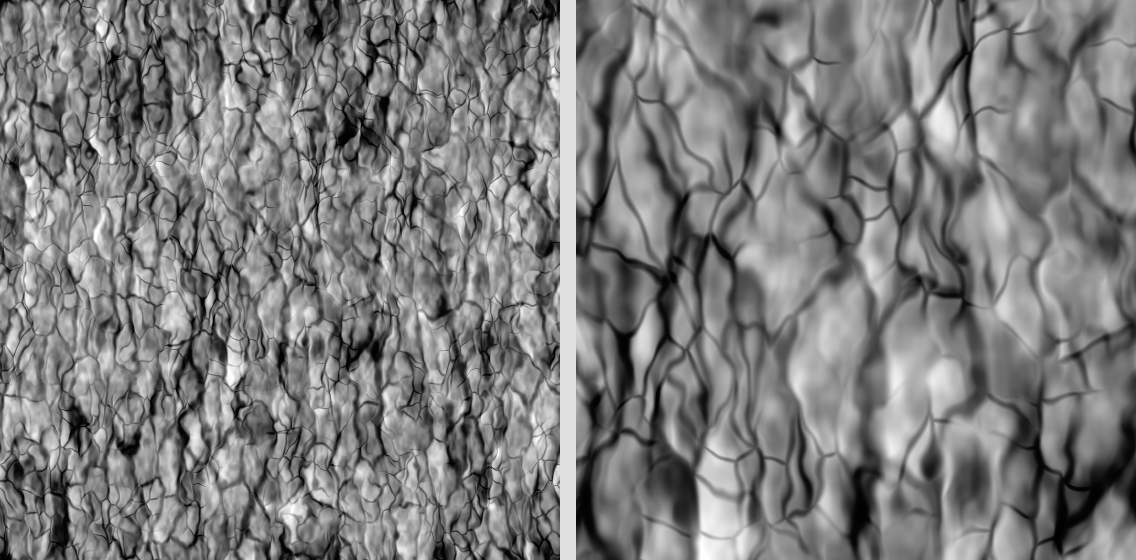
Left: the whole. Right: its middle third, enlarged.
Reproduce this texture procedurally as a WebGL 2 fragment shader.

```glsl
#version 300 es
precision highp float;
precision highp int;
// Weathered tree bark: upright cracked plates with deep furrows, lit from the left; tiles both ways.

#define PLATES vec2(25.0, 11.0)   // large plates per tile
#define FLAKES vec2(48.0, 25.0)   // small flakes per tile
#define FURROWS vec2(30.0, 8.0)   // deep gaps per tile
#define RELIEF vec2(28.0, 10.0)   // rough ridges per tile
#define GRAIN vec2(80.0, 52.0)    // fine mottling per tile
#define WARP vec2(0.022, 0.032)   // broad bends of the plate outlines
#define JAGS 0.011                // fine raggedness of the outlines
#define PLATE_CRACK 0.0088
#define FLAKE_CRACK 0.0042
#define BASE_TONE 0.645
#define CONTRAST 1.0

uniform vec2 u_resolution;
out vec4 fragColor;

// Two random values for a lattice cell, repeating every n cells.
vec2 hashWrapped(vec2 cell, vec2 n, uint seed) {
  ivec2 size = ivec2(n);
  uvec2 c = uvec2((ivec2(cell) + 4 * size) % size);
  uvec3 v = uvec3(c, seed) * 1664525u + 1013904223u;
  v.x += v.y * v.z; v.y += v.z * v.x; v.z += v.x * v.y;
  v ^= v >> 16u;
  v.x += v.y * v.z; v.y += v.z * v.x;
  return vec2(v.xy >> 8u) / 16777216.0;
}

// Smooth signed noise with n lattice cells per tile.
float wrapNoise(vec2 uv, vec2 n, uint seed) {
  vec2 p = uv * n, i = floor(p), f = p - i;
  f = f * f * f * (f * (f * 6.0 - 15.0) + 10.0);
  float a = hashWrapped(i, n, seed).x;
  float b = hashWrapped(i + vec2(1, 0), n, seed).x;
  float c = hashWrapped(i + vec2(0, 1), n, seed).x;
  float d = hashWrapped(i + vec2(1, 1), n, seed).x;
  return 2.0 * mix(mix(a, b, f.x), mix(c, d, f.x), f.y) - 1.0;
}

float layeredNoise(vec2 uv, vec2 n, int octaves, uint seed) {
  float sum = 0.0, amplitude = 0.5;
  for (int k = 0; k < octaves; k++) {
    sum += amplitude * wrapNoise(uv, n, seed + uint(k));
    n *= 2.0;
    amplitude *= 0.5;
  }
  return sum;
}

// Cellular pattern: x = distance to the border, y = random tone, zw = offset from the cell centre.
vec4 cells(vec2 uv, vec2 n, uint seed) {
  vec2 p = uv * n, home = floor(p), nearest = vec2(0), toNearest = vec2(8);
  for (int y = -1; y <= 1; y++)
  for (int x = -1; x <= 1; x++) {
    vec2 cell = home + vec2(x, y);
    vec2 r = cell + hashWrapped(cell, n, seed) - p;
    if (dot(r, r) < dot(toNearest, toNearest)) { toNearest = r; nearest = cell; }
  }
  float border = 1.0;
  for (int y = -2; y <= 2; y++)
  for (int x = -2; x <= 2; x++) {
    vec2 cell = nearest + vec2(x, y);
    vec2 r = cell + hashWrapped(cell, n, seed) - p;
    vec2 across = r - toNearest;
    // Level borders are narrowed so that upright cracks dominate.
    if (dot(across, across) > 1e-5)
      border = min(border, 0.5 * dot(toNearest + r, across) / length(across * n * vec2(1.0, 0.6)));
  }
  return vec4(border, hashWrapped(nearest, n, seed + 50u).x, -toNearest);
}

float crack(float border, float width) {
  return 1.0 - smoothstep(0.0, width, border);
}

// Tone of one cell, brighter on its left flank and fading out at the border.
float flank(vec4 cell, float variety, float light) {
  return (variety * (cell.y - 0.5) - light * cell.z) * smoothstep(0.0, 0.006, cell.x);
}

void main() {
  vec2 uv = gl_FragCoord.xy / u_resolution;

  // Ragged outlines
  vec2 bent = uv + WARP * vec2(layeredNoise(uv, vec2(12, 7), 3, 11u),
                               layeredNoise(uv, vec2(14, 8), 3, 21u));
  bent += JAGS * vec2(layeredNoise(uv, vec2(52, 36), 2, 31u),
                      layeredNoise(uv, vec2(52, 36), 2, 41u));

  // Rough ridges and their side light
  float relief = layeredNoise(bent, RELIEF, 4, 101u);
  float slope = relief - layeredNoise(bent - vec2(0.007, 0.0), RELIEF, 4, 101u);
  float blotch = layeredNoise(uv, vec2(5, 4), 3, 121u);
  float tone = BASE_TONE + 0.20 * relief + 0.20 * slope + 0.13 * blotch;
  tone += 0.25 * layeredNoise(uv, GRAIN, 2, 131u);

  // Plates and flakes
  vec4 plate = cells(bent, PLATES, 201u);
  vec4 flake = cells(bent, FLAKES, 301u);
  tone += flank(plate, 0.14, 0.20) + flank(flake, 0.12, 0.13);

  // Cracks of uneven depth
  float wear = smoothstep(-0.4, 0.4, layeredNoise(uv, vec2(18, 10), 3, 141u));
  float chips = smoothstep(-0.3, 0.35, layeredNoise(uv, vec2(26, 18), 2, 161u));
  tone -= mix(0.16, 0.40, wear) * crack(plate.x, PLATE_CRACK * mix(0.6, 1.2, wear));
  tone -= mix(0.02, 0.30, chips) * crack(flake.x, FLAKE_CRACK);

  // Deep furrows
  float furrow = smoothstep(0.25, 0.65, layeredNoise(bent, FURROWS, 4, 151u));
  tone -= 0.42 * furrow;

  // Shadows roll off softly
  tone = (tone - 0.5) * CONTRAST + 0.5;
  tone = 0.5 * (tone + sqrt(tone * tone + 0.008));
  fragColor = vec4(vec3(clamp(tone, 0.0, 1.0)), 1.0);
}
```
